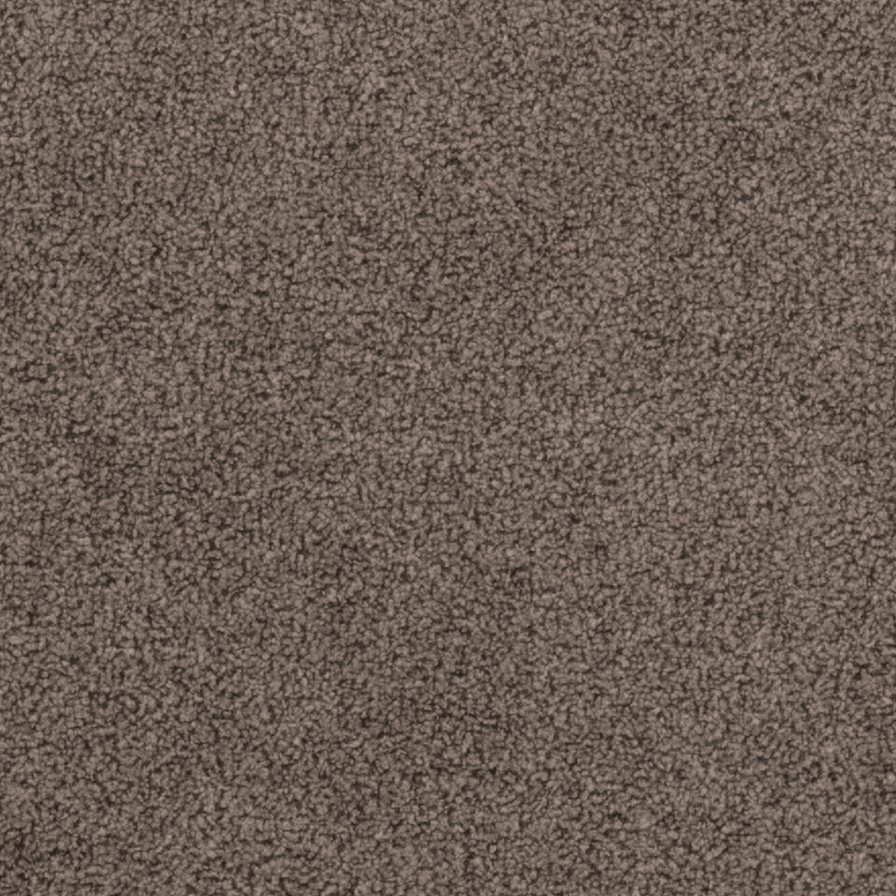
Write a WebGL 2 fragment shader that draws this texture.

```glsl
#version 300 es
precision highp float;
precision highp int;
// Brown cut-pile carpet: dense soft tufts that merge into ragged lumps with
// small dark pits, lit from the upper left, with rough fibre grain, faint woven
// streaks and wide patches of wear. Four samples per pixel smooth the edges.

uniform vec2 u_resolution;
out vec4 fragColor;

// Integer hash of a lattice cell, giving two values in 0..1.
vec2 hash2(vec2 cell) {
    uvec2 v = uvec2(ivec2(cell) + 4096);
    v = v * 1664525u + 1013904u;
    v.x += v.y * 1664525u;
    v.y += v.x * 1664525u;
    v ^= v >> 16u;
    v.x += v.y * 1664525u;
    v.y += v.x * 1664525u;
    v ^= v >> 16u;
    return vec2(v & 65535u) / 65535.0;
}

float valueNoise(vec2 p) {
    vec2 cell = floor(p);
    vec2 f = fract(p);
    f = f * f * (3.0 - 2.0 * f);
    float low = mix(hash2(cell).x, hash2(cell + vec2(1, 0)).x, f.x);
    float high = mix(hash2(cell + vec2(0, 1)).x, hash2(cell + vec2(1, 1)).x, f.x);
    return mix(low, high, f.y);
}

// Brightness of the merged tufts at p, centred on zero.
float tuftShade(vec2 p) {
    vec2 cell = floor(p);
    float cover = 0.0;
    float light = 0.0;
    float tone = 0.0;
    for (int y = -1; y <= 1; y++) {
        for (int x = -1; x <= 1; x++) {
            vec2 neighbour = cell + vec2(x, y);
            vec2 centre = neighbour + 0.5 + 0.92 * (hash2(neighbour) - 0.5);
            vec2 traits = hash2(neighbour + 517.0);
            vec2 d = p - centre;
            float weight = exp(-dot(d, d) / mix(0.10, 0.26, traits.x));
            cover += weight;
            light += weight * dot(d, vec2(-0.5, 0.8));
            tone += weight * (traits.y - 0.5);
        }
    }
    float height = 1.0 - exp(-1.4 * cover);
    return 0.95 * (height - 0.52) + (0.55 * light + 0.26 * tone) / (cover + 0.1);
}

float carpetTone(vec2 p) {
    // Ruffle the tuft outlines and bend their rows so no grid shows.
    vec2 bend = vec2(valueNoise(p * 45.0), valueNoise(p * 45.0 + 91.0)) - 0.5;
    vec2 ruffle = vec2(valueNoise(p * 310.0 + 5.0), valueNoise(p * 310.0 + 67.0)) - 0.5;
    float tone = 0.5 + tuftShade(p * 165.0 + 0.9 * bend + 0.45 * ruffle);

    // Fibre grain and small clumps of sunken pile.
    tone += 0.46 * (valueNoise(p * 440.0) - 0.5);
    tone += 0.16 * (valueNoise(p * 85.0 + 37.0) - 0.5);

    // Short streaks along both weave directions.
    tone += 0.12 * (valueNoise(p * vec2(24.0, 135.0) + 11.0) - 0.5);
    tone += 0.12 * (valueNoise(p * vec2(135.0, 24.0) + 53.0) - 0.5);

    // Wide patches, and a gentle fall of light to the lower left.
    tone += 0.08 * (valueNoise(p * 4.0 + 7.0) - 0.5);
    tone += 0.06 * (valueNoise(p * 13.0 + 29.0) - 0.5);
    return tone + dot(p - 0.5, vec2(0.04, 0.08));
}

void main() {
    float tone = 0.0;
    for (int i = 0; i < 4; i++) {
        vec2 shift = vec2(i % 2, i / 2) * 0.5 - 0.25;
        tone += 0.25 * carpetTone((gl_FragCoord.xy + shift) / u_resolution);
    }
    vec3 shadow = vec3(0.25, 0.21, 0.18);
    vec3 highlight = vec3(0.61, 0.54, 0.50);
    fragColor = vec4(mix(shadow, highlight, clamp(tone, -0.25, 1.3)), 1.0);
}
```
